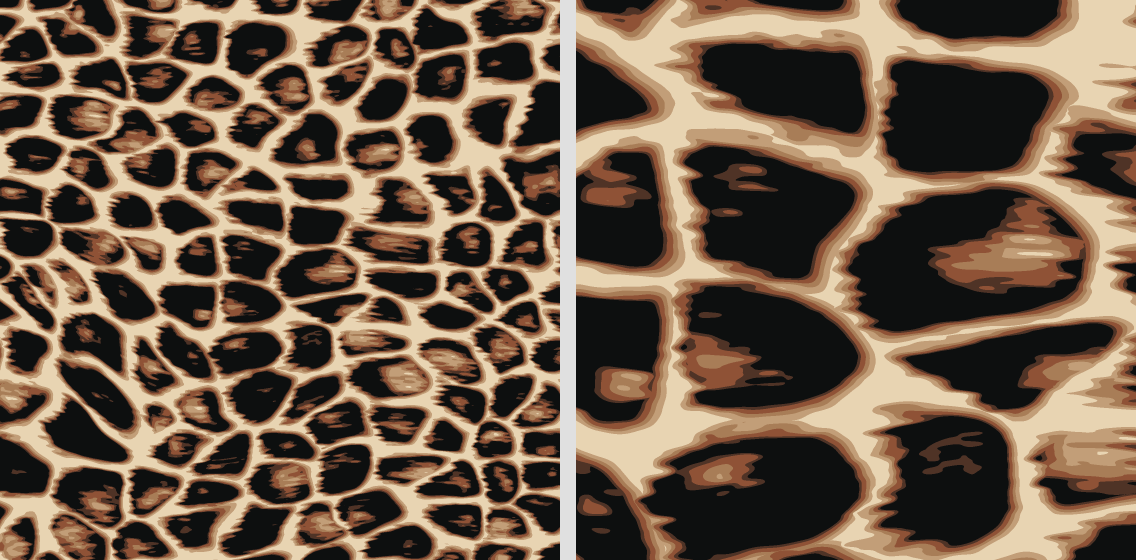
Left, the full canvas; right, a detail of the centre.
Give the GLSL for this pattern, as a Shadertoy shader.

```glsl
// Leopard fur: rounded Voronoi cells form dark rosettes with brown centres,
// bent by a slow flow and frayed by stretched noise that acts as hair.
// One tone value is cut into six flat colours and supersampled.

#define SPOT_GRID vec2(9.4, 12.2)   // spots across and up the canvas
#define JITTER 0.78                 // irregularity of spot positions
#define ROUNDNESS 14.0              // lower is rounder
#define FLOW_BEND 0.09              // strength of the slow bending
#define HAIR_GRID vec2(42.0, 190.0) // hairs along and across the flow
#define HAIR_FRAY 0.085             // raggedness of every edge
#define LOBES 0.12                  // unevenness of spot outlines
#define CENTRE_SIZE 0.37            // largest brown centre
#define SAMPLES 3                   // samples per pixel side

const vec3 CREAM = vec3(0.91, 0.83, 0.70);
const vec3 SAND  = vec3(0.76, 0.62, 0.47);
const vec3 TAN   = vec3(0.66, 0.49, 0.34);
const vec3 RUST  = vec3(0.56, 0.32, 0.21);
const vec3 UMBER = vec3(0.31, 0.20, 0.15);
const vec3 BLACK = vec3(0.05, 0.06, 0.06);

float hash(vec2 p) {
    return fract(sin(dot(p, vec2(127.1, 311.7))) * 43758.5453);
}

vec2 hash2(vec2 p) {
    return vec2(hash(p), hash(p + 57.3));
}

float noise(vec2 p) {
    vec2 i = floor(p), f = fract(p);
    f = f * f * (3.0 - 2.0 * f);
    return mix(mix(hash(i), hash(i + vec2(1, 0)), f.x),
               mix(hash(i + vec2(0, 1)), hash(i + vec2(1, 1)), f.x), f.y);
}

vec2 seedOf(vec2 cell) {
    return cell + 0.5 + JITTER * (hash2(cell) - 0.5);
}

// Slow bending of the coat, steepest across the middle
vec2 flow(vec2 p) {
    float tilt = 0.1 * (p.x - 0.5) * cos(6.28 * (p.y - 0.45));
    float bend = FLOW_BEND * (noise(p * 3.0 + 4.0) - 0.5);
    float sway = 0.05 * (noise(p * 5.0 + 31.0) - 0.5);
    return p + vec2(sway, tilt + bend);
}

// Rounded distance to the cell border; also returns the nearest cell
float spotDepth(vec2 q, out vec2 nearest) {
    vec2 base = floor(q);
    float best = 1e3;
    for (int y = -1; y <= 1; y++)
    for (int x = -1; x <= 1; x++) {
        vec2 cell = base + vec2(x, y);
        vec2 d = seedOf(cell) - q;
        if (dot(d, d) < best) { best = dot(d, d); nearest = cell; }
    }
    vec2 own = seedOf(nearest);
    float sum = 0.0;
    for (int y = -2; y <= 2; y++)
    for (int x = -2; x <= 2; x++) {
        if (x == 0 && y == 0) continue;
        vec2 other = seedOf(nearest + vec2(x, y));
        float border = dot(0.5 * (own + other) - q, normalize(other - own));
        sum += exp(-ROUNDNESS * border);
    }
    return -log(sum) / ROUNDNESS;
}

// 0 is the pale ground, higher is darker
float coatTone(vec2 uv) {
    vec2 p = flow(uv);
    float hair = 0.65 * noise(p * HAIR_GRID)
               + 0.35 * noise(p * HAIR_GRID * vec2(1.9, 1.4) + 19.0) - 0.5;

    // Uneven spot outline
    vec2 q = p * SPOT_GRID;
    q += 0.3 * (vec2(noise(q * 1.7), noise(q * 1.7 + 43.0)) - 0.5);
    q.x += 0.12 * hair;
    vec2 cell;
    float depth = spotDepth(q, cell);
    depth += LOBES * (noise(q * 2.4 + 7.0) - 0.5);
    depth += 0.05 * (hash(cell + 11.0) - 0.5);

    // Off-centre brown patch that may break the dark ring
    vec2 offset = 0.26 * (hash2(cell + 23.0) - 0.5);
    float radius = CENTRE_SIZE * hash(cell + 71.0);
    float patchEdge = length(q - seedOf(cell) - offset) - radius;
    patchEdge += 0.3 * (noise(q * 3.6 + 13.0) - 0.5);
    float centre = max(0.126 + 0.27 * patchEdge, 0.06);

    return min(depth, centre) + HAIR_FRAY * hair;
}

vec3 coatColour(float tone) {
    vec3 c = mix(CREAM, SAND, step(0.035, tone));
    c = mix(c, TAN, step(0.064, tone));
    c = mix(c, RUST, step(0.085, tone));
    c = mix(c, UMBER, step(0.111, tone));
    return mix(c, BLACK, step(0.126, tone));
}

void mainImage(out vec4 fragColor, in vec2 fragCoord) {
    vec3 total = vec3(0.0);
    for (int y = 0; y < SAMPLES; y++)
    for (int x = 0; x < SAMPLES; x++) {
        vec2 shift = (vec2(x, y) + 0.5) / float(SAMPLES) - 0.5;
        total += coatColour(coatTone((fragCoord + shift) / iResolution.y));
    }
    fragColor = vec4(total / float(SAMPLES * SAMPLES), 1.0);
}
```
